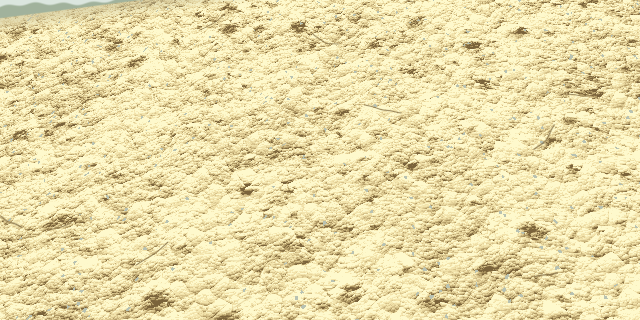
This texture is drawn by a Shadertoy shader. Its source:

```glsl
// Dry ploughed soil: pale crumbly clods receding to a hazy, tilted horizon.
#define GRAIN_SCALE 105.0
#define CLOD_SCALE 5.5
#define STRAW_SCALE 5.5
#define CLOD_SHARE 0.36
#define STRAW_SHARE 0.24
#define FLECK_SHARE 0.012
#define EXPOSURE 0.53
#define CONTRAST 0.97
#define FLATTEN 1.15
#define RECESSION 0.55
#define LIGHT vec2(-0.08, 0.997)

const vec3 SHADOW = vec3(0.48, 0.39, 0.23);
const vec3 EARTH  = vec3(0.69, 0.60, 0.39);
const vec3 SAND   = vec3(0.84, 0.76, 0.54);
const vec3 CREAM  = vec3(0.95, 0.89, 0.67);
const vec3 GLARE  = vec3(0.995, 0.975, 0.80);
const vec3 STONE  = vec3(0.72, 0.76, 0.70);
const vec3 SKY    = vec3(0.86, 0.90, 0.87);
const vec3 TREES  = vec3(0.63, 0.70, 0.61);

vec2 hash2(vec2 p) {
    vec3 a = fract(p.xyx * vec3(0.1031, 0.1030, 0.0973));
    a += dot(a, a.yzx + 33.33);
    return fract((a.xx + a.yz) * a.zy);
}

// Packed crumbs: x is the lit relief, y a random value per crumb.
vec2 crumbs(vec2 p) {
    vec2 cell = floor(p), f = fract(p), toPixel = vec2(0.0);
    float nearest = 9.0, second = 9.0, id = 0.0;
    for (int j = -1; j <= 1; j++)
    for (int i = -1; i <= 1; i++) {
        vec2 g = vec2(i, j), h = hash2(cell + g);
        vec2 v = f - g - h;
        float size = fract(h.x * 17.0 + h.y * 31.0);
        float d = dot(v, v) + 0.2 * size;
        if (d < nearest) {
            second = nearest;
            nearest = d;
            toPixel = v;
            id = size;
        } else second = min(second, d);
    }
    float face = smoothstep(0.0, 0.12, second - nearest);
    float slope = dot(toPixel, LIGHT) / 0.36;
    return vec2(slope * mix(0.4, 1.0, face) - 0.9 * (1.0 - face) + id - 0.5, id);
}

// Scattered large clods, bright on top with a ragged shadow beneath.
float looseClods(vec2 p) {
    vec2 cell = floor(p), f = fract(p);
    float tone = 0.0;
    for (int j = -1; j <= 1; j++)
    for (int i = -1; i <= 1; i++) {
        vec2 g = vec2(i, j), h = hash2(cell + g + 71.0);
        vec2 kind = hash2(cell + g + 153.0);
        vec2 v = (f - g - 0.15 - 0.7 * h) * vec2(1.0, 1.25);
        float r = mix(0.12, 0.33, kind.y);
        vec2 sun = normalize(LIGHT + vec2(h.x - 0.5, 0.0));
        float dome = smoothstep(r, 0.75 * r, length(v));
        float shade = smoothstep(r, 0.4 * r, length(v + sun * r * 0.75));
        float lit = dome * (0.2 + 1.2 * dot(v, sun) / r) - 2.0 * shade * (1.0 - 0.4 * dome);
        tone += lit * step(kind.x, CLOD_SHARE);
    }
    return tone;
}

// Thin bent stalks: positive for pale straw, negative for dark twigs.
float stalks(vec2 p, float pixel) {
    vec2 cell = floor(p), f = fract(p);
    float mark = 0.0;
    for (int j = -1; j <= 1; j++)
    for (int i = -1; i <= 1; i++) {
        vec2 g = vec2(i, j), h = hash2(cell + g + 211.0);
        vec2 kind = hash2(cell + g + 307.0);
        vec2 v = f - g - h;
        float turn = (kind.y - 0.5) * 2.2;
        v = mat2(cos(turn), -sin(turn), sin(turn), cos(turn)) * v;
        v.y += (h.x - 0.5) * 1.5 * v.x * v.x;
        float reach = mix(0.1, 0.38, h.y);
        float d = length(vec2(max(abs(v.x) - reach, 0.0), v.y)) - 0.012;
        float line = smoothstep(pixel, -pixel, d) * step(kind.x, STRAW_SHARE);
        mark += line * (h.x > 0.45 ? 1.0 : -1.0);
    }
    return clamp(mark, -1.0, 1.0);
}

vec3 soilColor(float tone) {
    vec3 c = mix(SHADOW, EARTH, smoothstep(-2.17, -1.37, tone));
    c = mix(c, SAND, smoothstep(-1.37, -0.69, tone));
    c = mix(c, CREAM, smoothstep(-0.69, 0.0, tone));
    return mix(c, GLARE, smoothstep(0.2, 0.85, tone));
}

void mainImage(out vec4 fragColor, in vec2 fragCoord) {
    vec2 uv = fragCoord / iResolution.y;
    float pixel = 1.0 / iResolution.y;

    // Ground plane with gentle perspective and uneven warping
    float depth = 0.943 + 0.13 * uv.x - uv.y;
    float near = 0.6 + RECESSION * max(depth, 0.0);
    vec2 p = vec2((uv.x - 1.0) / near, -FLATTEN / RECESSION * log(near)) + 4.0;
    p += 0.006 * sin(p.yx * vec2(23.0, 19.0)) + 0.0015 * sin(p.yx * vec2(87.0, 95.0) + 2.0);

    // Relief from grains up to broad undulations
    vec2 fine = crumbs(p * GRAIN_SCALE);
    vec2 small = crumbs(p * GRAIN_SCALE * 0.52 + 13.0);
    vec2 medium = crumbs(p * GRAIN_SCALE * 0.22 + 29.0);
    vec2 ragged = p + 0.006 * vec2(small.x, medium.x);
    vec2 large = crumbs(ragged * GRAIN_SCALE * 0.1 + 47.0);
    float swell = sin(p.x * 5.0 + 2.0 * sin(p.y * 4.0)) * sin(p.y * 9.0 + sin(p.x * 7.0))
        + 0.8 * sin(p.x * 17.0 + 2.0 * sin(p.y * 11.0)) * sin(p.y * 21.0 + 2.0 * sin(p.x * 13.0));
    float tone = 0.54 * fine.x + 0.52 * small.x + 0.5 * medium.x + 0.4 * large.x + 0.4 * swell;

    // Smooth pale lumps among the crumbs
    float lump = smoothstep(0.2, 0.12, medium.y);
    tone = mix(tone, 0.6 + 0.8 * medium.x + 0.3 * fine.x, 0.6 * lump);

    // Loose clods at two sizes, their edges broken up by the grain
    tone += looseClods(ragged * CLOD_SCALE) + 0.8 * looseClods(ragged * CLOD_SCALE * 2.3 + 9.0);
    vec3 color = soilColor(tone * CONTRAST + EXPOSURE);

    // Grey flecks and plant litter
    color = mix(color, STONE, step(1.0 - FLECK_SHARE, fine.y));
    float stalk = stalks(p * STRAW_SCALE, pixel * STRAW_SCALE / near);
    color = mix(color, stalk > 0.0 ? mix(SAND, CREAM, fine.y) : SHADOW, 0.8 * abs(stalk));

    // Distant haze, tree line and sky
    color = mix(color, mix(SAND, STONE, 0.35), 0.6 * smoothstep(0.06, 0.0, depth));
    float treeTop = 0.01 + 0.025 * smoothstep(0.3, 0.05, uv.x) + 0.004 * sin(uv.x * 71.0);
    vec3 far = mix(TREES, SKY, smoothstep(-0.004, 0.004, -depth - treeTop));
    color = mix(far, color, smoothstep(-pixel, pixel, depth));
    fragColor = vec4(color, 1.0);
}
```
